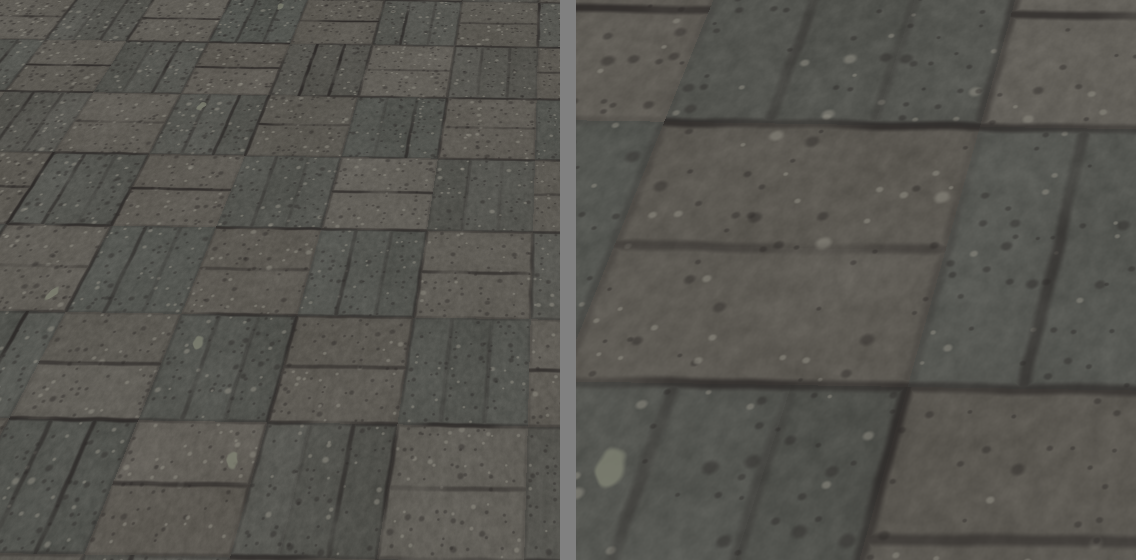
Left, the full canvas; right, a detail of the centre.
This texture is drawn by a WebGL 2 fragment shader. Its source:

```glsl
#version 300 es
precision highp float;
// Worn basket-weave brick paving seen in perspective: blocks of two lying
// bricks alternate with blocks of three upright ones. The canvas is projected
// to ground coordinates, then joints, brick tones, grain and grit are layered.
#define HORIZON 1.098      // height of the horizon above the top edge
#define ROW_SCALE 16.08    // foreshortening of the rows
#define COLUMN_SCALE 0.1255
#define TILT 0.016         // slope of the rows
#define JOINT_WIDTH 0.014  // half width, in blocks
#define JOINT_SOFT 0.016
#define TONE_SPREAD 0.032
#define GRAIN 0.060
#define DEBRIS_SHARE 0.035

uniform vec2 u_resolution;
out vec4 fragColor;

const vec3 LYING_COLOR = vec3(0.378, 0.364, 0.338);
const vec3 UPRIGHT_COLOR = vec3(0.338, 0.334, 0.313);
const vec3 JOINT_COLOR = vec3(0.165, 0.152, 0.147);
const vec3 GRIT_COLOR = vec3(0.56, 0.55, 0.51);
const vec3 DEBRIS_COLOR = vec3(0.50, 0.51, 0.45);

float hash(vec2 p) {
    vec3 q = fract(vec3(p.xyx) * vec3(0.1031, 0.1030, 0.0973));
    q += dot(q, q.yzx + 33.33);
    return fract((q.x + q.y) * q.z);
}

vec2 hash2(vec2 p) {
    return vec2(hash(p + 17.3), hash(p + 61.7));
}

float corner(vec2 cell, vec2 offset) {
    float angle = 6.2832 * hash(cell);
    return dot(vec2(cos(angle), sin(angle)), offset);
}

// Gradient noise, about -0.7 to 0.7
float noise(vec2 p) {
    vec2 i = floor(p), f = p - i;
    vec2 w = f * f * f * (f * (f * 6.0 - 15.0) + 10.0);
    vec2 e = vec2(1.0, 0.0);
    return mix(mix(corner(i, f), corner(i + e, f - e), w.x),
               mix(corner(i + e.yx, f - e.yx), corner(i + 1.0, f - 1.0), w.x), w.y);
}

float fbm(vec2 p) {
    float sum = 0.0, gain = 0.6;
    for (int i = 0; i < 4; i++) {
        sum += gain * noise(p);
        p = mat2(1.6, 1.2, -1.2, 1.6) * p + 9.7;
        gain *= 0.6;
    }
    return sum;
}

// Screen to ground: one unit is one block
vec2 ground(vec2 p) {
    float down = 1.0 - p.y;
    float u = (p.x - 0.963 + 0.027 * down) / (COLUMN_SCALE * (down + HORIZON));
    float v = 10.68 - ROW_SCALE / (down - TILT * (p.x - 0.5) + HORIZON);
    return vec2(u, v);
}

// Joint darkness: partly filled with sand, differing from line to line
float joint(float d, vec2 id, float along, float pixel, float least) {
    float worn = smoothstep(-0.55, 0.15, noise(vec2(along * 2.3, hash(id) * 90.0)));
    float strength = mix(least, 1.0, pow(hash(id + 5.1), 1.3)) * mix(0.3, 1.0, worn);
    float soft = max(JOINT_SOFT, pixel);
    float core = 1.0 - smoothstep(JOINT_WIDTH - 0.5 * soft, JOINT_WIDTH + soft, d);
    return strength * (0.85 * core + 0.15 * exp(-d * 22.0));
}

void main() {
    vec2 p = gl_FragCoord.xy / u_resolution;
    vec2 g = ground(p);
    vec2 pixel = fwidth(g);
    vec2 block = floor(g);
    bool upright = mod(block.x + block.y, 2.0) < 0.5;
    vec2 count = upright ? vec2(3.0, 1.0) : vec2(1.0, 2.0);

    // Brick tone, with broad stains and fine grain
    vec2 brick = floor(g * count);
    vec3 color = upright ? UPRIGHT_COLOR : LYING_COLOR;
    color += TONE_SPREAD * (hash(brick + 40.0 * count) - 0.5);
    color += vec3(-0.010, 0.002, 0.004) * hash(block + 3.0) * (upright ? 1.0 : 0.3);
    color += 0.035 * fbm(g * 1.4 + 20.0);
    color += GRAIN * fbm(g * vec2(17.0, 13.0)) * vec3(1.0, 0.98, 0.94);

    // Pits and pale grit at two sizes
    for (int i = 0; i < 2; i++) {
        float scale = 9.0 + 8.0 * float(i);
        vec2 q = g * scale, cell = floor(q);
        vec2 center = 0.3 + 0.4 * hash2(cell + scale);
        float kind = hash(cell + 2.0 * scale);
        float size = 0.10 + 0.16 * hash(cell + 3.0 * scale);
        float dotMask = 1.0 - smoothstep(size * 0.4, size + pixel.x * scale, length(q - cell - center));
        color = mix(color, GRIT_COLOR, 0.55 * dotMask * step(0.94, kind));
        color = mix(color, JOINT_COLOR, 0.40 * dotMask * step(kind, 0.13));
    }

    // Joints, wavering slightly; shared ids keep both sides alike
    vec2 bent = g + 0.010 * vec2(noise(g * 5.0), noise(g * 5.0 + 31.0));
    vec2 line = round(bent * count);
    vec2 d = abs(bent * count - line) / count;
    float across = joint(d.y, vec2(block.x, line.y * 2.0 / count.y + 50.0), g.x, pixel.y, 0.35);
    float upward = joint(d.x, vec2(line.x * 6.0 / count.x, block.y + 90.0), g.y, pixel.x, 0.20);
    float distant = mix(0.80, 1.0, p.y);
    color = mix(color, JOINT_COLOR, distant * max(across, upward));

    // Rare scraps of debris
    vec2 q = g * 2.0, cell = floor(q);
    vec2 r = q - cell - 0.35 - 0.3 * hash2(cell);
    float angle = 1.0 + hash(cell + 8.0);
    r = mat2(cos(angle), -sin(angle), sin(angle), cos(angle)) * r;
    float shape = length(r * vec2(1.0, 1.9)) + 0.06 * noise(q * 9.0);
    float scrap = 1.0 - smoothstep(0.11, 0.16 + pixel.x, shape);
    color = mix(color, DEBRIS_COLOR, 0.8 * scrap * step(hash(cell + 77.0), DEBRIS_SHARE));

    fragColor = vec4(color, 1.0);
}
```
